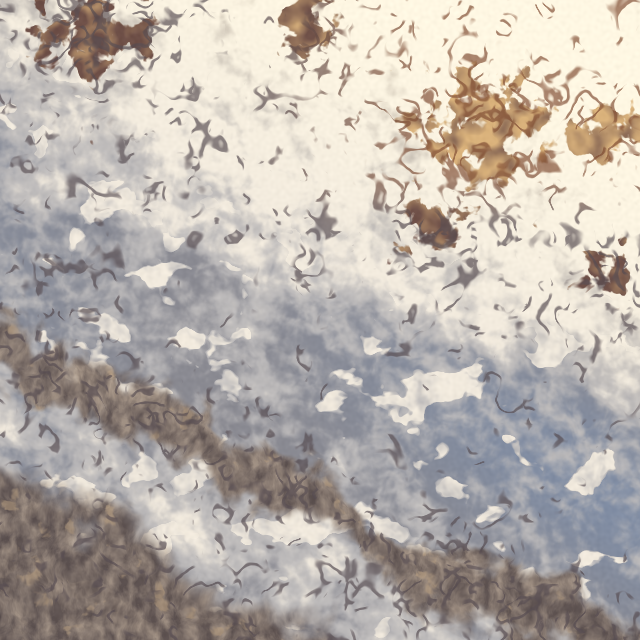
A WebGL 2 fragment shader for this texture:

```glsl
#version 300 es
precision highp float;
// Sunlit, trampled snow with leaf litter, a blue shadow band and muddy ruts.
uniform vec2 u_resolution;
out vec4 fragColor;

vec2 hash2(vec2 cell) {
  vec3 h = fract(cell.xyx * vec3(0.1031, 0.1030, 0.0973));
  h += dot(h, h.yzx + 33.33);
  return fract((h.xx + h.yz) * h.zy);
}

// Signed gradient noise
float noise(vec2 p) {
  vec2 i = floor(p), f = p - i;
  vec2 w = f * f * f * (f * (f * 6.0 - 15.0) + 10.0);
  vec2 e = vec2(1.0, 0.0);
  float a = dot(hash2(i) * 2.0 - 1.0, f);
  float b = dot(hash2(i + e) * 2.0 - 1.0, f - e);
  float c = dot(hash2(i + e.yx) * 2.0 - 1.0, f - e.yx);
  float d = dot(hash2(i + 1.0) * 2.0 - 1.0, f - 1.0);
  return mix(mix(a, b, w.x), mix(c, d, w.x), w.y);
}

float fbm(vec2 p) {
  float sum = 0.0, amp = 1.0;
  for (int i = 0; i < 4; i++) {
    sum += amp * noise(p);
    p = mat2(1.6, 1.2, -1.2, 1.6) * p + 17.3;
    amp *= 0.5;
  }
  return sum;
}

float band(float x, float center, float width) {
  float t = (x - center) / width;
  return exp(-t * t);
}

float patchAt(vec2 p, vec2 center, vec2 size) {
  vec2 t = (p - center) / size;
  return exp(-dot(t, t));
}

// Broken, curled contour strokes
float strokes(vec2 p, float scale, float width, float coverage) {
  float line = 1.0 - smoothstep(width * 0.3, width, abs(noise(p * scale)));
  float gate = noise(p * scale * 0.55 + 41.0) + 0.5 * noise(p * scale * 1.3 + 9.0);
  return line * smoothstep(0.0, 0.15, gate + coverage);
}

vec3 snowColor(float lit, float warmth, float blueness) {
  vec3 shade = mix(vec3(0.54, 0.54, 0.57), vec3(0.50, 0.55, 0.64), blueness);
  vec3 middle = mix(vec3(0.74, 0.73, 0.73), vec3(0.82, 0.77, 0.69), warmth);
  vec3 bright = mix(vec3(0.95, 0.92, 0.87), vec3(1.0, 0.97, 0.89), warmth);
  vec3 c = mix(shade, middle, smoothstep(0.0, 0.5, lit));
  return mix(c, bright, smoothstep(0.45, 0.95, lit));
}

vec3 dirtColor(vec2 p, float depth) {
  float grain = fbm(p * vec2(48.0, 30.0));
  vec3 c = mix(vec3(0.33, 0.28, 0.27), vec3(0.63, 0.56, 0.50), clamp(0.55 - depth + grain, 0.0, 1.0));
  return mix(c, vec3(0.72, 0.61, 0.48), 0.6 * smoothstep(0.25, 0.5, fbm(p * 26.0 + 5.0)));
}

void main() {
  vec2 p = gl_FragCoord.xy / u_resolution;
  vec2 q = p + 0.016 * vec2(fbm(p * 13.0), fbm(p * 13.0 + 31.0));

  // Distance across the diagonal tracks, growing toward the lower left
  float across = 1.0 - p.y - 0.52 * p.x;
  float ragged = across + 0.10 * fbm(q * 7.0) + 0.025 * noise(q * 38.0);
  float right = smoothstep(0.45, 1.0, p.x);
  float left = 1.0 - smoothstep(0.0, 0.32, p.x);
  float sunny = 1.0 - smoothstep(0.14, 0.30, ragged + 0.16 * right);
  float ridge = band(ragged, 0.65, 0.08);
  float warmth = smoothstep(0.05, -0.25, 0.0) + smoothstep(0.0, 0.55, 0.2 - across);

  // Snow: broad light, lumps, relief and separate bright clumps
  vec2 toSun = vec2(0.008, 0.010);
  float relief = fbm(q * 17.0) - fbm((q + toSun) * 17.0);
  float lit = 0.20 + 0.62 * sunny + 0.34 * ridge + 0.3 * warmth - 0.22 * left * sunny;
  lit += 0.42 * fbm(q * 9.0 + 3.0) + 0.55 * relief + 0.10 * fbm(p * 55.0);
  float clump = smoothstep(0.17, 0.27, fbm(q * vec2(10.0, 14.0) + 60.0));
  lit = max(lit, clump * (0.82 + 0.5 * relief));
  float blueness = smoothstep(0.3, 0.95, p.x) * band(across, 0.28, 0.16) + 0.35 * left;
  vec3 color = snowColor(clamp(lit, 0.0, 1.0), clamp(warmth, 0.0, 1.0), clamp(blueness, 0.0, 1.0));

  // Mud in the rut and in the lower left corner
  float rut = band(ragged, 0.53, 0.055);
  float corner = smoothstep(0.71, 0.78, ragged);
  float mud = max(smoothstep(0.30, 0.85, rut + 0.35 * fbm(q * 24.0)), corner);
  float depth = 0.15 * corner + 0.22 * right * rut;
  color = mix(color, dirtColor(q, depth), 0.88 * mud);

  // Leaf litter, golden in the sun and red brown elsewhere
  float litter = patchAt(p, vec2(0.76, 0.80), vec2(0.15, 0.12));
  litter = max(litter, patchAt(p, vec2(0.97, 0.79), vec2(0.12, 0.06)));
  litter = max(litter, patchAt(p, vec2(0.14, 0.95), vec2(0.13, 0.09)));
  litter = max(litter, patchAt(p, vec2(0.48, 0.96), vec2(0.06, 0.08)));
  litter = max(litter, patchAt(p, vec2(0.67, 0.65), vec2(0.09, 0.05)));
  litter = max(litter, 0.9 * patchAt(p, vec2(0.95, 0.57), vec2(0.07, 0.07)));
  float leaf = smoothstep(0.0, 0.14, litter - 0.68 + 0.9 * fbm(q * 24.0 + 12.0));
  float golden = smoothstep(0.35, 0.7, p.x) * smoothstep(0.64, 0.74, p.y);
  float leafTone = clamp(0.15 + 0.6 * golden + 1.1 * noise(q * 40.0 + 7.0), 0.0, 1.0);
  vec3 leafColor = mix(vec3(0.38, 0.25, 0.22), vec3(0.84, 0.67, 0.44), leafTone);
  color = mix(color, leafColor, 0.9 * leaf);

  // Dark curls, twigs and crevices between the lumps
  float calm = band(across, 0.30, 0.09) * smoothstep(0.1, 0.3, p.x);
  float curls = strokes(q, 27.0, 0.09, 0.3 * litter - 0.16 - 0.2 * calm);
  float twigs = strokes(q + 3.7, 46.0, 0.13, 0.25 * (litter + rut) - 0.20 - 0.15 * calm);
  vec3 inkColor = mix(vec3(0.34, 0.30, 0.32), vec3(0.50, 0.30, 0.20), golden);
  color = mix(color, inkColor, 0.68 * max(curls, twigs));

  color += 0.03 * noise(p * 130.0);
  fragColor = vec4(clamp(color, 0.0, 1.0), 1.0);
}
```
